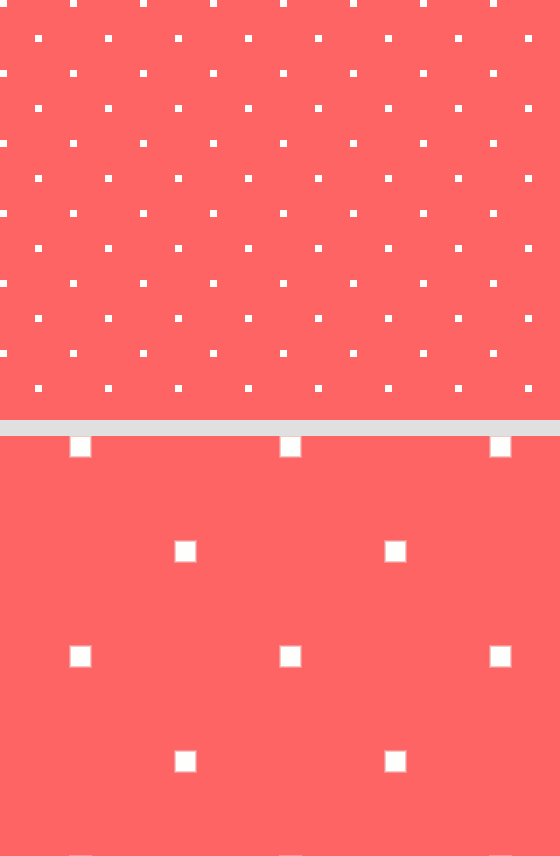
Top, the full canvas; bottom, a detail of the centre.
A WebGL 2 fragment shader for this pattern:

```glsl
#version 300 es
precision highp float;

uniform vec2 u_resolution;
out vec4 fragColor;

const vec2 REPEATS = vec2(8.0, 6.0);
const float DOT_SIZE = 0.1;      // side of a square, in cells
const float EDGE_SOFTNESS = 0.014;

const vec3 CORAL = vec3(1.0, 0.392, 0.392);
const vec3 DUSTY_PINK = vec3(0.95, 0.66, 0.66);
const vec3 WHITE = vec3(0.995, 0.995, 0.99);

// Signed distance to the nearest square of a unit lattice
float latticeSquare(vec2 p, vec2 center, float size) {
    vec2 offset = abs(fract(p - center + 0.5) - 0.5) - 0.5 * size;
    return max(offset.x, offset.y);
}

// Two lattices, the second shifted by half a cell
float staggeredSquares(vec2 p, float size) {
    vec2 center = vec2(0.5 * size);
    return min(latticeSquare(p, center, size),
               latticeSquare(p, center + 0.5, size));
}

float coverage(float dist, float width) {
    return clamp(0.5 - dist / width, 0.0, 1.0);
}

// Ground to dot, passing through the edge tint
vec3 dotColor(float amount) {
    vec3 outer = mix(CORAL, DUSTY_PINK, clamp(2.0 * amount, 0.0, 1.0));
    return mix(outer, WHITE, clamp(2.0 * amount - 1.0, 0.0, 1.0));
}

void main() {
    // Cell coordinates, counted from the upper left corner
    vec2 uv = gl_FragCoord.xy / u_resolution;
    vec2 cell = vec2(uv.x, 1.0 - uv.y) * REPEATS;

    vec2 pixel = REPEATS / u_resolution;
    float edge = max(EDGE_SOFTNESS, max(pixel.x, pixel.y));

    float dist = staggeredSquares(cell, DOT_SIZE);
    fragColor = vec4(dotColor(coverage(dist, edge)), 1.0);
}
```
